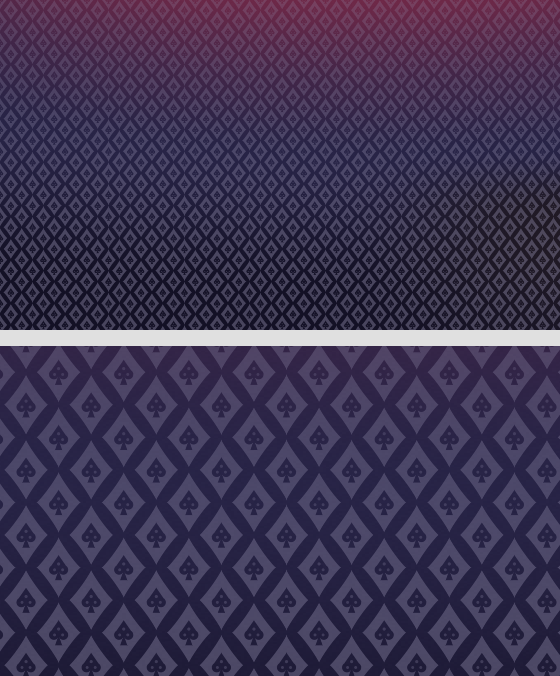
Top: the whole. Bottom: its middle third, enlarged.
Write a WebGL 1 fragment shader that draws this pattern.

```glsl
precision highp float;
// Staggered concave diamonds with spade cut-outs over a crimson to midnight gradient.

uniform vec2 u_resolution;

#define REPEATS_ACROSS 25.8
#define FIRST_CENTER vec2(0.50, 0.47)
#define DIAMOND_HALF vec2(0.335, 0.46)
#define CONCAVITY 0.90
#define CRIMSON vec3(0.46, 0.16, 0.28)
#define PLUM vec3(0.27, 0.15, 0.285)
#define INDIGO vec3(0.155, 0.14, 0.275)
#define MIDNIGHT vec3(0.075, 0.065, 0.145)
#define EMBER vec3(0.125, 0.10, 0.145)
#define LILAC vec3(0.57, 0.55, 0.67)
#define GRAIN 0.008

float hash(vec2 p) {
  return fract(sin(dot(p, vec2(12.9898, 78.233))) * 43758.5453);
}

// Approximate signed distance to a diamond with inward curving sides.
float diamond(vec2 p) {
  vec2 q = pow(abs(p) / DIAMOND_HALF + 0.0001, vec2(CONCAVITY));
  return (q.x + q.y - 1.0) * DIAMOND_HALF.x * 0.85;
}

// Two lobes, a pointed top and a flared stem, with p.y upward.
float spade(vec2 p) {
  p.x = abs(p.x);
  float lobes = length(p - vec2(0.072, -0.035)) - 0.075;
  float tip = max(dot(p - vec2(0.0, 0.19), vec2(0.82, 0.57)), -0.02 - p.y);
  float stem = max(p.x - 0.018 - 0.35 * max(-0.09 - p.y, 0.0), abs(p.y + 0.10) - 0.095);
  return min(lobes, min(tip, stem));
}

// Small raised trefoil inside the spade.
float trefoil(vec2 p) {
  p.x = abs(p.x);
  float sides = length(p - vec2(0.062, -0.035)) - 0.022;
  return min(sides, length(p - vec2(0.0, 0.055)) - 0.024);
}

float coverage(float d, float pixel) {
  return 1.0 - smoothstep(-0.6 * pixel, 0.6 * pixel, d);
}

// Nearest center of a lattice whose alternate rows shift by half a repeat.
vec2 staggered(vec2 p) {
  vec2 a = fract(p + 0.5) - 0.5;
  vec2 b = fract(p) - 0.5;
  return diamond(a) < diamond(b) ? a : b;
}

// The glow is strongest at the top, right of the middle.
vec3 backdrop(vec2 uv) {
  float side = uv.x - 0.65;
  float depth = uv.y + 0.33 * side * side * (1.0 - 0.8 * uv.y);
  vec3 color = mix(CRIMSON, PLUM, smoothstep(-0.08, 0.27, depth));
  color = mix(color, INDIGO, smoothstep(0.17, 0.48, depth));
  color = mix(color, MIDNIGHT, smoothstep(0.46, 0.90, depth));
  float corner = smoothstep(0.6, 1.0, uv.x) * smoothstep(0.45, 0.65, uv.y);
  return mix(color, EMBER, corner * (1.0 - 0.5 * smoothstep(0.75, 1.0, uv.y)));
}

void main() {
  vec2 uv = gl_FragCoord.xy / u_resolution;
  uv.y = 1.0 - uv.y;
  float pixel = REPEATS_ACROSS / u_resolution.x;
  vec2 grid = uv * u_resolution * pixel - FIRST_CENTER;
  vec2 p = staggered(grid);
  p.y = -p.y;

  // Diamond fill with the spade removed and its trefoil restored.
  float cutout = coverage(spade(p), pixel) * (1.0 - 0.7 * coverage(trefoil(p), pixel));
  float motif = coverage(diamond(p), pixel) * (1.0 - cutout);

  vec3 color = backdrop(uv);
  float strength = mix(0.24, 0.42, smoothstep(0.0, 0.85, uv.y));
  color = mix(color, LILAC, motif * strength);
  color += (hash(floor(uv * 512.0)) - 0.5) * GRAIN;
  gl_FragColor = vec4(color, 1.0);
}
```
